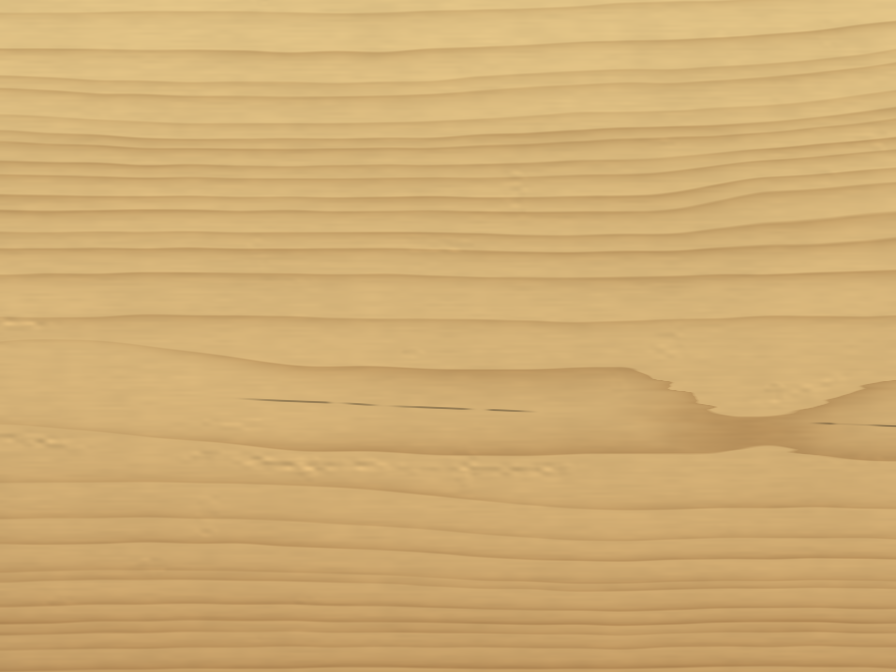
Reproduce this texture procedurally as a Shadertoy shader.

```glsl
#define TOP_WOOD vec3(0.885, 0.768, 0.528)
#define LOW_WOOD vec3(0.800, 0.648, 0.425)
#define LATE_TINT vec3(0.865, 0.815, 0.765)
#define PITH_Y 0.41
#define FIRST_RING 0.134
#define RING_DENSITY 32.4
#define RING_JITTER 0.5
#define RING_FADE 0.0075
#define EDGE_SOFT 0.0022
#define FIBRE_GAIN 0.022
#define CHIP_GAIN 0.16

float hash(vec2 p) {
    return fract(sin(dot(p, vec2(127.1, 311.7))) * 43758.5453);
}

float noise(vec2 p) {
    vec2 i = floor(p), f = fract(p);
    f = f * f * (3.0 - 2.0 * f);
    return mix(mix(hash(i), hash(i + vec2(1, 0)), f.x),
               mix(hash(i + vec2(0, 1)), hash(i + vec2(1, 1)), f.x), f.y);
}

float bell(float x, float width) {
    return exp(-x * x / (width * width));
}

// Dark wood: crisp on the bark side, fading towards the pith
float latewood(float inside, float fade) {
    float soft = max(EDGE_SOFT, 0.7 / iResolution.y);
    return smoothstep(-soft, soft, inside) * exp(-max(inside, 0.0) / fade);
}

// Gentle drift of the ring lines along the board
float ringShift(vec2 p) {
    float above = smoothstep(0.35, 0.5, p.y);
    float rise = 0.024 * p.x * p.x * smoothstep(0.5, 0.95, p.y) - 0.009 * sin(2.3 * p.x);
    float step_ = 0.02 * smoothstep(0.96, 1.15, p.x) * bell(p.y - 0.72, 0.07);
    float drop = -0.05 * smoothstep(0.2, 1.0, p.x) * smoothstep(0.02, 0.3, p.y);
    float waver = 0.012 * (noise(p * vec2(3.5, 6.0)) - 0.5)
                + 0.003 * (noise(p * vec2(14.0, 25.0)) - 0.5);
    return mix(drop, rise + step_, above) + waver;
}

float growthRings(vec2 p) {
    float offset = p.y - ringShift(p) - PITH_Y;
    float side = offset > 0.0 ? 3.0 : 41.0;
    float t = abs(offset) - FIRST_RING;
    float wave = 6.2832 / 0.432;
    float phase = RING_DENSITY * t - 0.8 * sin(wave * t);
    float density = RING_DENSITY - 0.8 * wave * cos(wave * t);
    float dark = 0.0;
    for (int k = 0; k < 3; k++) {
        float ring = floor(phase) + float(k);
        if (ring < 0.0) continue;
        float line = ring + RING_JITTER * (hash(vec2(ring, side)) - 0.5);
        float strength = mix(0.55, 1.0, hash(vec2(ring, side + 7.0)));
        strength *= 0.7 + 0.5 * noise(vec2(p.x * 5.0, ring * 3.7 + side));
        float inside = (line - phase) / density;
        dark += strength * (0.78 * latewood(inside, RING_FADE)
                          + 0.22 * latewood(inside, 0.022));
    }
    return min(dark, 1.1);
}

// Upper (x) and lower (y) edge of the long heart figure
vec2 heartEdges(float x) {
    float pinch = smoothstep(0.92, 1.1, x) * (1.0 - 0.95 * smoothstep(1.12, 1.4, x));
    float upper = 0.452 + 0.045 * bell(x - 0.1, 0.25) - 0.073 * pinch;
    float lower = 0.322 + 0.044 * bell(x, 0.35) + 0.014 * bell(x - 1.13, 0.05)
                - 0.008 * smoothstep(1.15, 1.33, x);
    float waver = 0.005 * (noise(vec2(x * 9.0, 5.0)) - 0.5);
    return vec2(upper, lower) + waver;
}

float heart(vec2 p) {
    // Torn fibres make the edges jagged near the neck
    float torn = smoothstep(0.85, 1.05, p.x);
    p.x += 0.045 * torn * (noise(vec2(p.x * 6.0, p.y * 190.0)) - 0.5);
    vec2 edge = heartEdges(p.x);
    float inside = smoothstep(-EDGE_SOFT, EDGE_SOFT, min(edge.x - p.y, p.y - edge.y));
    float strength = mix(0.4, 0.95, smoothstep(0.1, 0.5, p.x));
    float fade = mix(0.006, 0.026, smoothstep(0.1, 1.0, p.x));
    float rim = max(latewood(edge.x - p.y, fade), latewood(p.y - edge.y, fade));
    float neck = 0.95 * bell(p.x - 1.11, 0.14);
    return inside * max(rim * strength, neck);
}

// Raised chips of torn wood, lit from above
float chips(vec2 p) {
    vec2 edge = heartEdges(p.x);
    float band = bell(p.y - edge.x - 0.023, 0.011) + bell(p.y - edge.y + 0.021, 0.011);
    float patches = smoothstep(0.5, 0.72, noise(vec2(p.x * 5.0 + 2.0, p.y * 7.0)));
    float stray = smoothstep(0.86, 0.96, noise(p * vec2(13.0, 19.0) + 31.0));
    vec2 q = p * vec2(65.0, 120.0);
    float relief = noise(q) - noise(q + vec2(0.15, 0.5));
    return relief * (band * patches + 0.5 * stray);
}

void mainImage(out vec4 fragColor, in vec2 fragCoord) {
    vec2 p = fragCoord / iResolution.y;

    // Board tone with soft mottling and fine fibres
    vec3 colour = mix(LOW_WOOD, TOP_WOOD, p.y);
    float fibre = noise(p * vec2(18.0, 260.0)) + noise(p * vec2(45.0, 130.0)) - 1.0;
    float mottle = noise(p * vec2(4.0, 9.0)) + noise(p * vec2(22.0, 14.0)) - 1.0;
    colour *= 1.0 + FIBRE_GAIN * fibre + 0.018 * mottle;

    // Rings and heart figure
    float dark = max(growthRings(p), heart(p));
    dark *= 0.94 + 0.12 * noise(p * vec2(25.0, 230.0));
    colour *= mix(vec3(1.0), LATE_TINT, dark);

    // Broken hairline crack along the pith
    float gap = abs(p.y - 0.42 + 0.042 * p.x - 0.002 * noise(vec2(p.x * 12.0, 2.0)));
    float hair = 1.0 - smoothstep(0.0004, 0.0024, gap);
    float run = smoothstep(0.34, 0.42, p.x) * (1.0 - smoothstep(0.75, 0.82, p.x))
              + smoothstep(1.2, 1.24, p.x);
    colour *= 1.0 - 0.3 * hair * run * smoothstep(0.2, 0.6, noise(vec2(p.x * 28.0, 9.0)));

    colour *= 1.0 + CHIP_GAIN * chips(p);
    fragColor = vec4(colour, 1.0);
}
```
